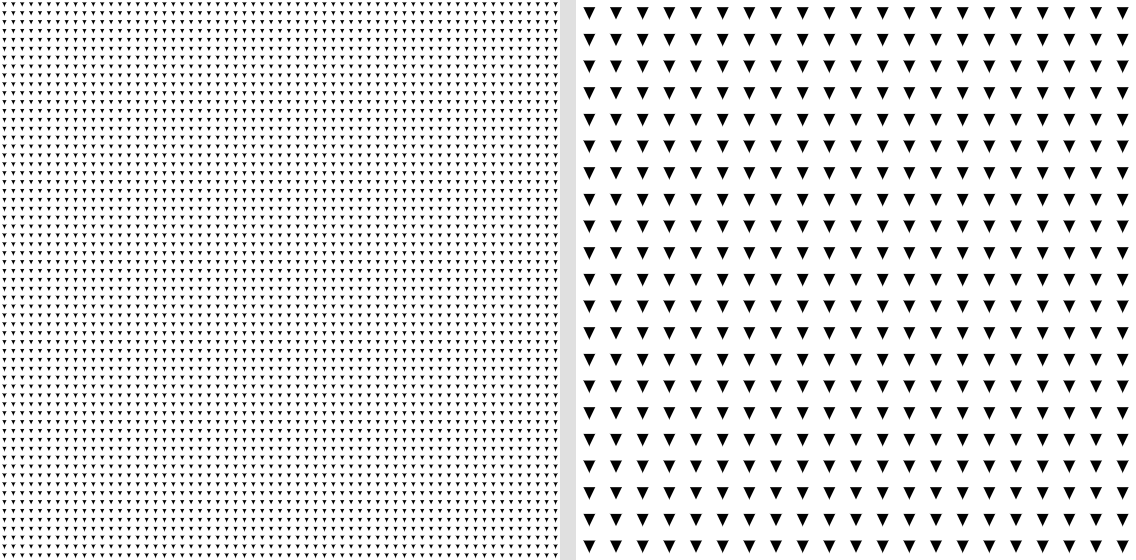
Left, the full canvas; right, a detail of the centre.
A WebGL 1 fragment shader for this pattern:

```glsl
precision highp float;

// A 63 by 63 grid of small black triangles pointing down on white.
// Each cell holds one triangle as a distance function, sampled once per
// pixel with a soft edge, so its tip and rim shift gently across the grid.

uniform vec2 u_resolution;

// Distance to a triangle with a flat top and a sharp, mitred tip below.
float triangleDistance(vec2 p) {
  float top = p.y - 0.23;
  float side = (abs(p.x) - 0.48 * (p.y + 0.23)) * 0.9;
  return max(top, side);
}

void main() {
  float cellsPerPixel = 63.0 / min(u_resolution.x, u_resolution.y);
  vec2 cell = fract(gl_FragCoord.xy * cellsPerPixel) - 0.5;

  // The edge fades over a little more than one pixel.
  float edge = 0.65 * cellsPerPixel;
  float ink = 1.0 - smoothstep(-edge, edge, triangleDistance(cell));

  gl_FragColor = vec4(vec3(1.0 - ink), 1.0);
}
```
